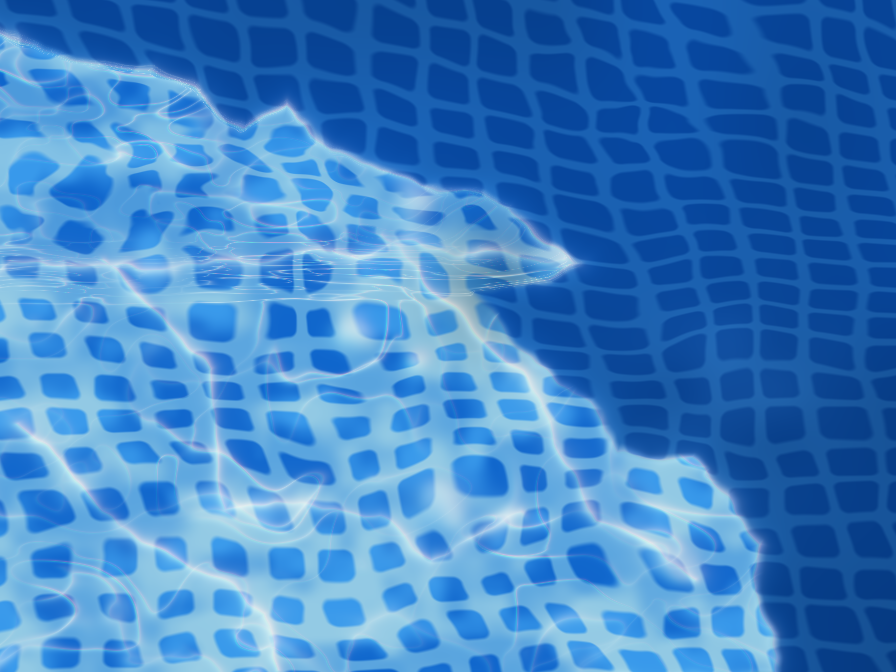
Write a Shadertoy shader that draws this texture.

```glsl
const vec2 TILE_SIZE = vec2(.082, .066);
const float LIT_GROUT = .17;
const float SHADE_GROUT = .11;
const float FRINGE = .0022;
const float FOLD_WIDTH = .0055;
const float RIM_WIDTH = .005;
const vec3 SHADE_TILE = vec3(.025, .255, .57);
const vec3 SHADE_LINE = vec3(.11, .375, .665);
const vec3 TILE_DEEP = vec3(.06, .40, .80);
const vec3 TILE_PALE = vec3(.22, .60, .92);
const vec3 LINE_DEEP = vec3(.38, .67, .88);
const vec3 LINE_PALE = vec3(.61, .81, .89);

// Outline of the sunlit water
const int SHORE_COUNT = 22;
const vec2 SHORE[SHORE_COUNT] = vec2[](
    vec2(-.1, .98), vec2(0, .957), vec2(.104, .92), vec2(.226, .896),
    vec2(.31, .855), vec2(.36, .81), vec2(.42, .845), vec2(.5, .785),
    vec2(.63, .725), vec2(.76, .7), vec2(.86, .61), vec2(.82, .583),
    vec2(.71, .565), vec2(.76, .5), vec2(.885, .4), vec2(.92, .325),
    vec2(1.03, .325), vec2(1.09, .27), vec2(1.137, .19), vec2(1.13, .115),
    vec2(1.165, 0), vec2(-.1, -.1));

// Main folds of focused light, four points each
const vec2 FOLDS[20] = vec2[](
    vec2(.573, .653), vec2(.764, .444), vec2(.885, .236), vec2(1.042, .132),
    vec2(.035, .375), vec2(.148, .236), vec2(.4, .095), vec2(.417, 0),
    vec2(.434, .253), vec2(.556, .236), vec2(.651, .17), vec2(.781, .236),
    vec2(.156, .6), vec2(.32, .444), vec2(.33, .253), vec2(.434, .253),
    vec2(0, .6), vec2(.208, .592), vec2(.59, .635), vec2(.833, .618));

// Centre and radius of magnifying swells and of soft glints
const vec3 SWELLS[4] = vec3[](vec3(.55, .55, .09), vec3(.69, .25, .08),
    vec3(.93, .16, .1), vec3(.38, .53, .06));
const vec3 GLINTS[6] = vec3[](vec3(.52, .505, .022), vec3(.65, .25, .03),
    vec3(1.01, .16, .025), vec3(.83, .613, .028), vec3(.61, .69, .03), vec3(.62, .465, .018));

float hash(vec2 c) {
    vec3 v = fract(c.xyx * .1031);
    v += dot(v, v.yzx + 33.33);
    return fract((v.x + v.y) * v.z);
}

// Signed value noise
float noise(vec2 p) {
    vec2 i = floor(p), f = fract(p);
    f = f * f * (3. - 2. * f);
    float low = mix(hash(i), hash(i + vec2(1, 0)), f.x);
    float high = mix(hash(i + vec2(0, 1)), hash(i + vec2(1, 1)), f.x);
    return 2. * mix(low, high, f.y) - 1.;
}

vec2 noise2(vec2 p) { return vec2(noise(p + 40.), noise(p + 83.5)); }

float bump(vec2 away, float radius) { return exp(-dot(away, away) / (radius * radius)); }

float segmentDistance(vec2 p, vec2 a, vec2 b) {
    vec2 pa = p - a, ba = b - a;
    return length(pa - ba * clamp(dot(pa, ba) / dot(ba, ba), 0., 1.));
}

// Negative inside the sunlit area
float shoreDistance(vec2 p) {
    float d = 9., side = 1.;
    for (int i = 0; i < SHORE_COUNT; i++) {
        vec2 a = SHORE[i], b = SHORE[(i + 1) % SHORE_COUNT];
        d = min(d, segmentDistance(p, a, b));
        if ((a.y > p.y) != (b.y > p.y) &&
            p.x < a.x + (b.x - a.x) * (p.y - a.y) / (b.y - a.y)) side = -side;
    }
    return d * side;
}

// Focused light: main folds over a fine web
float caustics(vec2 p, float chop) {
    vec2 w = p + .016 * noise2(p * 14.) + .004 * noise2(p * 45.);
    float d = 9.;
    for (int i = 0; i < 19; i++)
        if (i % 4 < 3) d = min(d, segmentDistance(w, FOLDS[i], FOLDS[i + 1]));
    float folds = exp(-d / FOLD_WIDTH) + .22 * exp(-d / (4. * FOLD_WIDTH));
    vec2 q = p * mix(vec2(8, 10), vec2(13, 25), chop) + .7 * noise2(p * 11.);
    float web = exp(-abs(noise(q)) * 17.) + .7 * exp(-abs(noise(q * 1.7 + 19.)) * 20.);
    float patches = smoothstep(-.4, .7, noise(p * 9. + 7.));
    return folds * (.65 + .35 * noise(p * 21.)) + web * (.12 + .5 * patches);
}

// 1 on the grout between rounded tiles
float grout(vec2 p, float lit, float chop) {
    for (int i = 0; i < 4; i++) {
        vec2 away = p - SWELLS[i].xy;
        p -= .5 * lit * away * bump(away, SWELLS[i].z);
    }
    p += .03 * noise2(p * 5.) + .009 * noise2(p * vec2(12, 17));
    p += chop * (.02 * noise2(p * vec2(13, 27)) + .007 * noise2(p * vec2(30, 62)));
    p += vec2(.22 * p.y, .28 * p.x * smoothstep(.25, 1., p.y) - .04 * p.x);
    vec2 cell = abs(fract(p / TILE_SIZE) - .5);
    float width = mix(SHADE_GROUT, LIT_GROUT, lit) * (1. + .35 * noise(p * 13.));
    vec2 corner = cell - .34 + width;
    float d = length(max(corner, 0.)) + min(max(corner.x, corner.y), 0.) - .16;
    return smoothstep(-.045, .055, d);
}

void mainImage(out vec4 fragColor, in vec2 fragCoord) {
    vec2 p = fragCoord / iResolution.y;
    float shore = shoreDistance(p + .009 * noise2(p * 19.) + .003 * noise2(p * 50.));
    float lit = smoothstep(.008, -.01, shore);
    float chop = smoothstep(.54, .65, p.y) * smoothstep(1., .65, p.x) * lit;
    float lines = grout(p, lit, max(chop, .45 * bump(p - vec2(.95, .82), .2)));

    // Shaded floor under a pale veil
    vec3 shade = mix(SHADE_TILE, SHADE_LINE, lines * .8);
    shade *= .88 + .17 * smoothstep(.1, .8, p.y) + .07 * noise(p * 5.);
    shade += vec3(.05, .07, .08) * bump(p - vec2(1.07, .42), .18) * (.6 + .4 * noise(p * 12.));
    shade += vec3(.03, .08, .11) * exp(-max(shore, 0.) * 45.);

    // Sunlit floor
    float tone = smoothstep(-.6, .7, noise(p * vec2(9, 13) + 5.) + .4 * noise(p * 31.));
    vec3 bright = mix(mix(TILE_DEEP, TILE_PALE, tone),
        mix(LINE_DEEP, LINE_PALE, tone), lines * (.9 - .15 * chop));
    float hollow = bump(p - vec2(.73, .57), .09);
    bright *= 1. - .25 * hollow;

    // Highlights split into colour fringes
    vec3 light = vec3(0);
    for (int c = 0; c < 3; c++) {
        float shift = float(c - 1) * FRINGE;
        float glow = caustics(p + shift * vec2(1, .7), chop);
        for (int i = 0; i < 6; i++)
            glow += .55 * bump(p - GLINTS[i].xy + .012 * noise2(p * 24.) + shift * 2., GLINTS[i].z);
        float rim = exp(-abs(shore + .005 + shift) / RIM_WIDTH);
        light[c] = glow * lit + rim * (.5 + .4 * noise(p * 14. + 3.)) * (1. - .8 * hollow);
    }
    vec3 color = mix(shade, bright, lit);
    color = mix(color, vec3(1, 1, .97), 1. - exp(-light * 1.1));
    fragColor = vec4(clamp(color, 0., 1.), 1);
}
```
